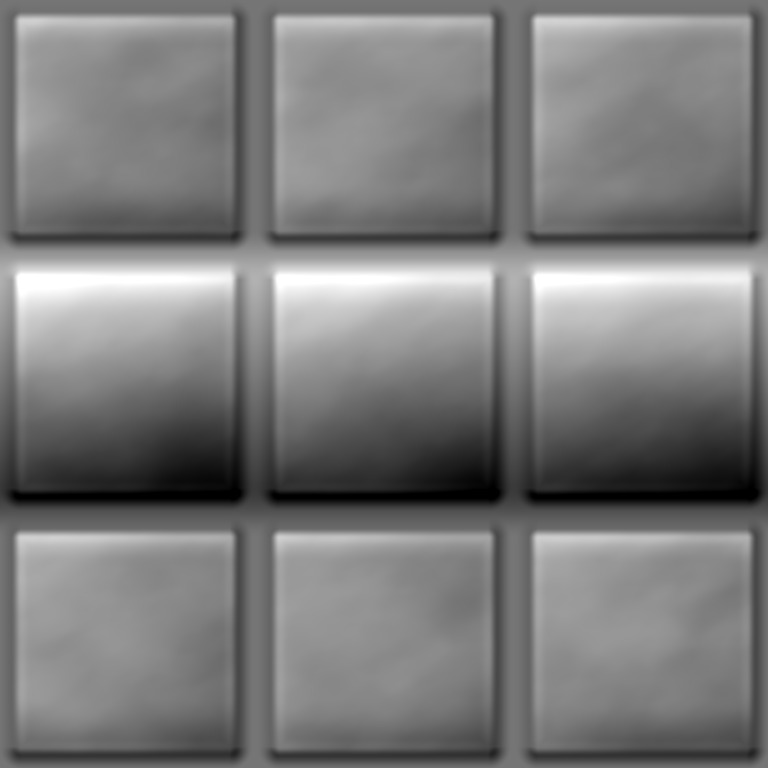
A Shadertoy shader for this texture map:

```glsl
// Three by three grid of raised grey tiles with soft bevels and shaded grooves.
// Each face is a lit slope with streaky noise; the middle row is strongly curved,
// and its light and shadow spill into the grooves around it.

const float PITCH = 0.3366;      // tile spacing, in canvas widths
const float FACE_HALF = 0.4275;  // half a tile face, in tile spacings
const float CORNER = 0.025;
const float GAP = 0.5 - FACE_HALF;

float hash(vec2 p) {
    vec3 q = fract(vec3(p.xyx) * 0.1031);
    q += dot(q, q.yzx + 33.33);
    return fract((q.x + q.y) * q.z);
}

float valueNoise(vec2 p) {
    vec2 i = floor(p);
    vec2 f = fract(p);
    f = f * f * f * (f * (f * 6.0 - 15.0) + 10.0);
    float low = mix(hash(i), hash(i + vec2(1, 0)), f.x);
    float high = mix(hash(i + vec2(0, 1)), hash(i + vec2(1, 1)), f.x);
    return mix(low, high, f.y);
}

float fbm(vec2 p) {
    float sum = 0.0;
    float amp = 0.55;
    for (int i = 0; i < 4; i++) {
        sum += amp * (valueNoise(p) - 0.5);
        p = p * 1.9 + 7.3;
        amp *= 0.45;
    }
    return sum;
}

float roundedBox(vec2 p, float halfSize, float radius) {
    vec2 q = abs(p) - halfSize + radius;
    return length(max(q, 0.0)) + min(max(q.x, q.y), 0.0) - radius;
}

// Broad undulations stretched along the rising diagonal
float streaks(vec2 p, vec2 id) {
    vec2 along = vec2(p.x + p.y, 1.9 * (p.y - 0.6 * p.x));
    return fbm(along * 0.85 + id * vec2(17.0, 29.0) + 60.0);
}

// Face brightness; p spans -1 to 1 over the face
float faceShade(vec2 p, vec2 id, float curved, float edge) {
    float flatTone = 0.535 + 0.055 * p.y + 0.13 * smoothstep(0.72, 1.0, p.y)
                   - 0.15 * smoothstep(0.5, 1.05, -p.y);
    float curvedTone = 0.47 + 0.41 * p.y + 0.12 * smoothstep(0.65, 1.0, p.y);
    float tone = mix(flatTone, curvedTone, curved) - 0.075 * p.x;
    float rim = exp(-pow((edge + 0.028) / 0.018, 2.0));
    return tone + 0.17 * streaks(p, id) + 0.035 * rim;
}

// Groove brightness: row glow plus a directional shadow hugging each tile
float grooveShade(vec2 cell, float row, float curved, float edge) {
    float spill = 1.0 - smoothstep(0.38, 0.6, abs(row));
    float tone = 0.46 + 0.6 * row * spill;
    vec2 outside = sign(cell) * max(abs(cell) - FACE_HALF + CORNER, 0.0);
    vec2 side = outside / max(length(outside), 0.001);
    float shadow = -0.21 * max(side.x, 0.0) - 0.08 * max(-side.x, 0.0)
                 - 0.30 * max(-side.y, 0.0)
                 + mix(-0.02, 0.2, curved) * max(side.y, 0.0);
    return tone + shadow * (1.0 - smoothstep(-0.005, GAP * 0.95, edge));
}

void mainImage(out vec4 fragColor, in vec2 fragCoord) {
    vec2 grid = (fragCoord / iResolution.xy - 0.5) / PITCH;
    vec2 id = clamp(floor(grid + 0.5), -1.0, 1.0);
    vec2 cell = grid - id;
    float curved = 1.0 - abs(id.y);

    float edge = roundedBox(cell, FACE_HALF, CORNER);
    float face = faceShade(cell / FACE_HALF, id, curved, edge);
    float groove = grooveShade(cell, grid.y, curved, edge);

    // Soft bevel between face and groove
    float tone = mix(face, groove, smoothstep(-0.022, 0.016, edge));
    fragColor = vec4(vec3(clamp(tone, 0.0, 1.0)), 1.0);
}
```
